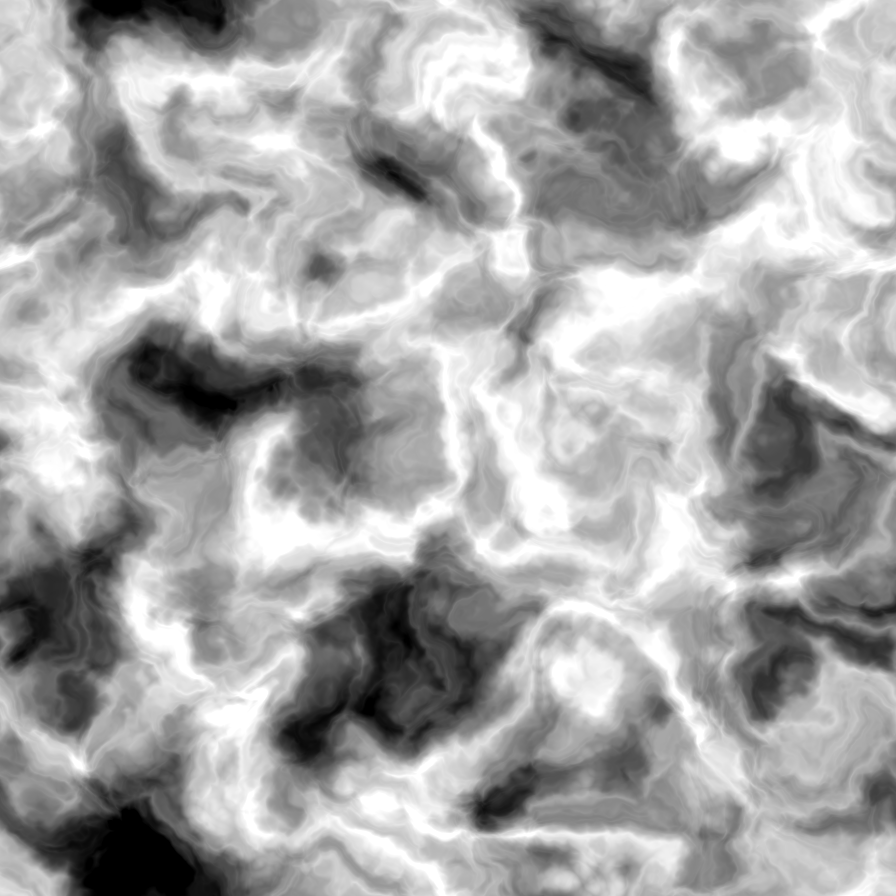
Write a Shadertoy shader that draws this texture map.

```glsl
// Gradient noise that repeats after a whole number of cells
vec2 gradientAt(vec2 cell, float period, float seed) {
    cell = mod(cell, period);
    float angle = 6.2832 * fract(sin(dot(cell, vec2(127.1, 311.7)) + seed * 74.7) * 43758.5);
    return vec2(cos(angle), sin(angle));
}

float gradientNoise(vec2 p, float period, float seed) {
    vec2 cell = floor(p), f = p - cell;
    vec2 fade = f * f * f * (f * (f * 6.0 - 15.0) + 10.0);
    vec2 right = vec2(1.0, 0.0), up = vec2(0.0, 1.0);
    float a = dot(gradientAt(cell, period, seed), f);
    float b = dot(gradientAt(cell + right, period, seed), f - right);
    float c = dot(gradientAt(cell + up, period, seed), f - up);
    float d = dot(gradientAt(cell + 1.0, period, seed), f - 1.0);
    return mix(mix(a, b, fade.x), mix(c, d, fade.x), fade.y);
}

// Folded octaves: slightly rounded creases where the noise crosses zero
float turbulence(vec2 uv, float period, float seed) {
    float sum = 0.0, amplitude = 1.0;
    for (int octave = 0; octave < 5; octave++) {
        // Shifted lattices keep the zeros of the octaves apart
        float n = gradientNoise(uv * period + seed * vec2(0.37, 0.73), period, seed);
        sum += amplitude * sqrt(n * n + 0.0002);
        amplitude *= 0.45;
        period *= 2.0;
        seed += 1.0;
    }
    return sum;
}

void mainImage(out vec4 fragColor, in vec2 fragCoord) {
    vec2 uv = fragCoord / iResolution.xy;

    // Creased warp drags the fine detail into wisps and folds
    vec2 warp = vec2(turbulence(uv, 4.0, 11.0), turbulence(uv, 4.0, 23.0));
    float depth = turbulence(uv + 0.2 * warp, 4.0, 37.0);

    // Bright ridges around dark hollows
    float light = clamp(1.18 - 1.67 * depth, 0.0, 1.0);
    fragColor = vec4(vec3(light), 1.0);
}
```
